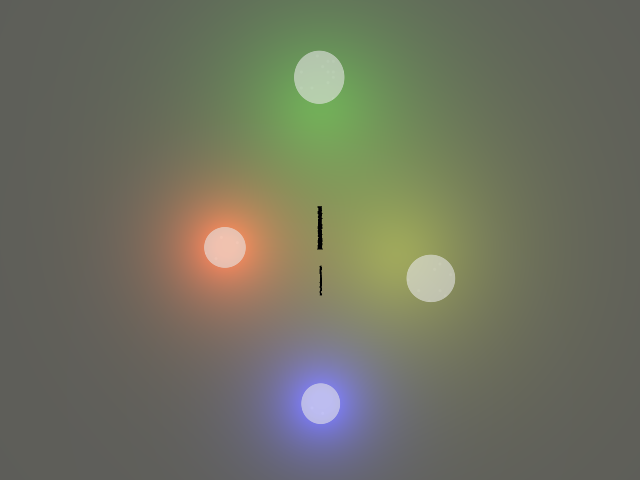
Write a Shadertoy shader that draws this background.

```glsl
// Four coloured glows with pale discs on grey, and two rough black bars in the middle.

// Lengths are in canvas heights, measured from the centre.
const vec3 BASE_GREY = vec3(0.365, 0.365, 0.35);
const vec3 DISC_WHITE = vec3(0.9);
const float DISC_OPACITY = 0.6;
const float SPECK_STRENGTH = 0.03;
const float SPECK_CELLS = 90.0;
const float BAR_ROUGHNESS = 0.0022;
const float BAR_ROWS = 300.0;

const int ORBS = 4; // green, red, yellow, blue
const vec3 TINT[ORBS] = vec3[](
    vec3(0.03, 0.28, 0.0), vec3(0.64, 0.11, 0.01),
    vec3(0.24, 0.25, 0.0), vec3(0.09, 0.09, 0.72));
// Glow: centre x, y, core softness, falloff length
const vec4 GLOW[ORBS] = vec4[](
    vec4(-0.002, 0.285, 0.07, 0.15), vec4(-0.198, -0.015, 0.03, 0.085),
    vec4(0.167, -0.038, 0.08, 0.15), vec4(0.002, -0.341, 0.03, 0.075));
// Disc: centre x, y, radius x, y
const vec4 DISC[ORBS] = vec4[](
    vec4(-0.0015, 0.339, 0.0525, 0.0555), vec4(-0.198, -0.0155, 0.0434, 0.0425),
    vec4(0.231, -0.080, 0.0508, 0.0495), vec4(0.0015, -0.341, 0.0405, 0.0425));
// Bar: centre x, y, half width, half height
const vec4 UPPER_BAR = vec4(0.0, 0.0252, 0.0052, 0.045);
const vec4 LOWER_BAR = vec4(0.0016, -0.0845, 0.0026, 0.031);

float hash(vec2 p) {
    return fract(sin(dot(p, vec2(127.1, 311.7))) * 43758.5453);
}

float glow(vec2 p, vec4 g) {
    return exp((g.z - length(vec3(p - g.xy, g.z))) / g.w);
}

float discMask(vec2 p, vec4 d, float pixel) {
    float dist = (length((p - d.xy) / d.zw) - 1.0) * min(d.z, d.w);
    return 1.0 - smoothstep(-0.5 * pixel, 0.5 * pixel, dist);
}

// Box whose side edges are nibbled row by row
float barMask(vec2 p, vec4 bar, float pixel) {
    vec2 q = p - bar.xy;
    float nibble = hash(vec2(floor(p.y * BAR_ROWS), sign(q.x)));
    vec2 edge = abs(q) - bar.zw;
    edge.x += BAR_ROUGHNESS * nibble * nibble;
    return 1.0 - smoothstep(-0.5 * pixel, 0.5 * pixel, max(edge.x, edge.y));
}

// Sparse, faint round flecks
float specks(vec2 p) {
    vec2 cell = floor(p * SPECK_CELLS);
    float spot = 1.0 - smoothstep(0.15, 0.4, length(fract(p * SPECK_CELLS) - 0.5));
    return spot * step(0.88, hash(cell));
}

void mainImage(out vec4 fragColor, in vec2 fragCoord) {
    vec2 p = (fragCoord - 0.5 * iResolution.xy) / iResolution.y;
    float pixel = 1.0 / iResolution.y;

    // Background light
    vec3 color = BASE_GREY;
    for (int i = 0; i < ORBS; i++) color += TINT[i] * glow(p, GLOW[i]);
    color = min(color, 1.0);

    // Translucent discs
    vec3 discColor = DISC_WHITE + SPECK_STRENGTH * specks(p);
    for (int i = 0; i < ORBS; i++)
        color = mix(color, discColor, DISC_OPACITY * discMask(p, DISC[i], pixel));

    // Black bars
    color *= 1.0 - max(barMask(p, UPPER_BAR, pixel), barMask(p, LOWER_BAR, pixel));

    fragColor = vec4(color, 1.0);
}
```
